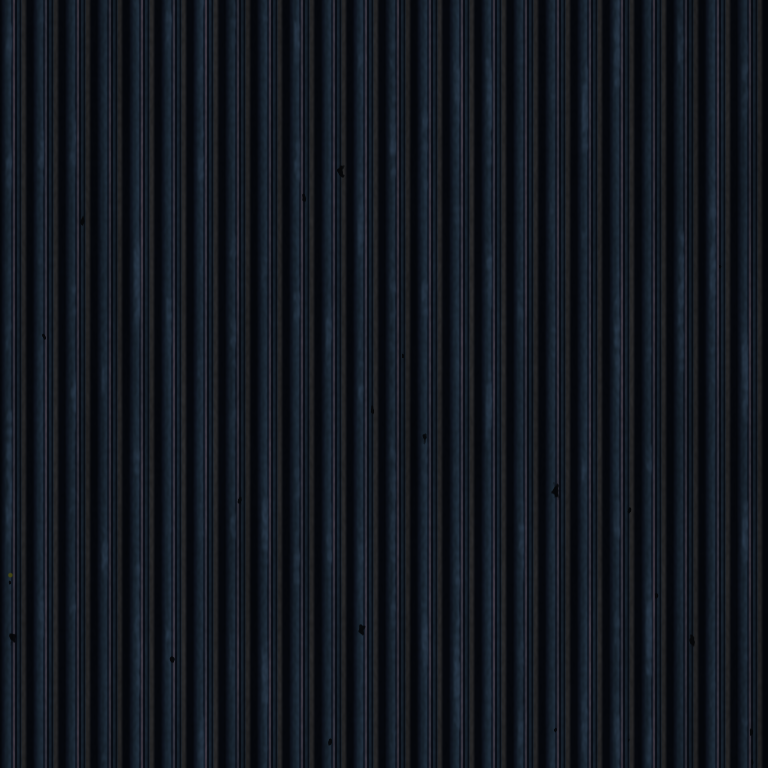
Write a three.js fragment shader that draws this texture.

```glsl
// Dark blue corrugated metal: vertical ribs, each a pressed profile of panel,
// thin pale edge, grey shoulder and black trough. Wrapping gradient noise adds
// faded streaks and grain; a loop scatters small chips in the paint.
varying vec2 vUv;

const float RIBS = 24.0;
const int CHIPS = 22;
const float LINE_SOFTNESS = 0.035;  // in rib widths
const float STREAK_STRENGTH = 0.6;
const float GRAIN_STRENGTH = 0.16;
const float RIB_VARIATION = 0.14;
const float CHIP_SIZE = 0.0042;
const vec3 TROUGH = vec3(0.018, 0.026, 0.045);
const vec3 SHADE = vec3(0.05, 0.07, 0.11);
const vec3 PANEL = vec3(0.08, 0.12, 0.16);
const vec3 PANEL_LIT = vec3(0.11, 0.16, 0.21);
const vec3 EDGE = vec3(0.21, 0.19, 0.23);
const vec3 SHOULDER = vec3(0.14, 0.14, 0.145);
const vec3 FADED = vec3(0.17, 0.23, 0.30);
const vec3 CHIP = vec3(0.012, 0.016, 0.022);
const vec3 LICHEN = vec3(0.30, 0.30, 0.05);

vec2 hash2(vec2 p) {
  vec3 q = fract(vec3(p.xyx) * vec3(0.1031, 0.1030, 0.0973));
  q += dot(q, q.yzx + 33.33);
  return fract((q.xx + q.yz) * q.zy);
}

float corner(vec2 cell, vec2 offset, vec2 period) {
  float angle = 6.28319 * hash2(mod(cell, period)).x;
  return dot(vec2(cos(angle), sin(angle)), offset);
}

// Gradient noise on vUv that wraps after the given whole number of cells.
float noise(vec2 uv, vec2 period) {
  vec2 p = uv * period;
  vec2 i = floor(p);
  vec2 f = fract(p);
  vec2 u = f * f * f * (f * (f * 6.0 - 15.0) + 10.0);
  vec2 e = vec2(1.0, 0.0);
  float low = mix(corner(i, f, period), corner(i + e, f - e, period), u.x);
  float high = mix(corner(i + e.yx, f - e.yx, period),
                   corner(i + 1.0, f - 1.0, period), u.x);
  return mix(low, high, u.y);
}

float line(float t, float center, float halfWidth) {
  return 1.0 - smoothstep(halfWidth - LINE_SOFTNESS * 0.5,
                          halfWidth + LINE_SOFTNESS * 0.5, abs(t - center));
}

// Colour across one rib, from trough to trough.
vec3 ribProfile(float t, float edgeFade) {
  vec3 c = mix(TROUGH, SHADE, smoothstep(0.01, 0.12, t));
  c = mix(c, PANEL, smoothstep(0.10, 0.20, t));
  c = mix(c, PANEL_LIT, smoothstep(0.19, 0.31, t));
  c = mix(c, PANEL, smoothstep(0.48, 0.58, t));
  c = mix(c, SHADE, line(t, 0.375, 0.022));
  c = mix(c, EDGE, line(t, 0.435, 0.032) * edgeFade);
  c = mix(c, mix(TROUGH, SHADE, 0.4), line(t, 0.505, 0.032));
  c = mix(c, TROUGH, line(t, 0.635, 0.025) * 0.75);
  c = mix(c, SHOULDER, smoothstep(0.65, 0.70, t));
  return mix(c, TROUGH, smoothstep(0.75, 0.87, t));
}

void main() {
  vec2 uv = fract(vUv);
  float rib = min(floor(uv.x * RIBS), RIBS - 1.0);
  float t = uv.x * RIBS - rib;
  vec2 ribRandom = hash2(vec2(rib, 7.0));

  // Pressed ribs with slight differences in brightness
  float slow = noise(uv, vec2(RIBS, 6.0));
  vec3 color = ribProfile(t, 0.82 + 0.35 * slow);
  color *= 1.0 + RIB_VARIATION * (ribRandom.x - 0.5) + 0.12 * slow;

  // Faded streaks, broken up along the panel crest
  float streak = noise(uv + vec2(0.0, ribRandom.y), vec2(RIBS, 9.0));
  float patches = noise(uv, vec2(72.0, 60.0));
  float fade = smoothstep(0.12, 0.5, streak + 0.35 * patches);
  float crest = smoothstep(0.14, 0.24, t) * (1.0 - smoothstep(0.35, 0.41, t));
  color = mix(color, FADED, STREAK_STRENGTH * fade * crest);

  // Fine grain
  float grain = noise(uv, vec2(240.0, 120.0)) + 0.6 * noise(uv, vec2(168.0, 30.0));
  color *= 1.0 + GRAIN_STRENGTH * grain;

  // Chips, measured across the tile borders
  float ragged = noise(uv, vec2(200.0, 160.0));
  for (int i = 0; i < CHIPS; i++) {
    vec2 a = hash2(vec2(float(i), 31.0));
    vec2 b = hash2(vec2(float(i), 53.0));
    vec2 center = vec2((floor(a.x * RIBS) + mix(0.25, 0.72, b.x)) / RIBS, a.y);
    vec2 offset = fract(uv - center + 0.5) - 0.5;
    float size = CHIP_SIZE * mix(0.4, 1.2, b.y * b.y);
    float d = length(offset * vec2(1.0, 0.5)) / size + 0.9 * ragged;
    color = mix(color, CHIP, 0.9 * (1.0 - smoothstep(0.6, 1.15, d)));
    if (i == 0) {
      float speck = length(offset - vec2(0.001, 0.009)) / CHIP_SIZE;
      color = mix(color, LICHEN, 0.8 * (1.0 - smoothstep(0.4, 0.95, speck)));
    }
  }

  gl_FragColor = vec4(color, 1.0);
}
```
